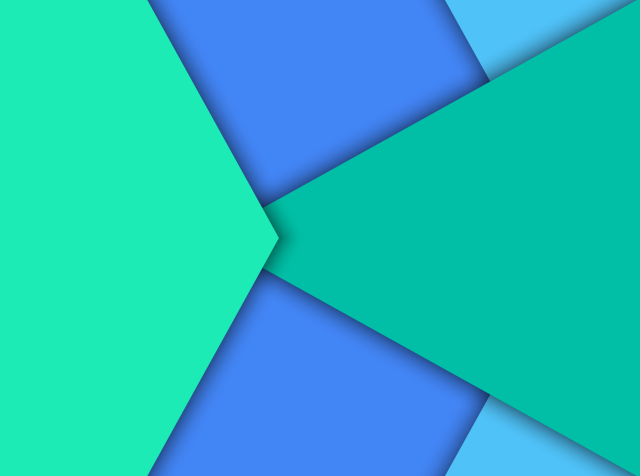
A WebGL 1 fragment shader for this background:

```glsl
precision highp float;

uniform vec2 u_resolution;

// Signed distance to a wedge mirrored about the x axis, negative inside;
// edge points from the apex along the upper side.
float wedge(vec2 p, float apexX, vec2 edge) {
  vec2 q = vec2(p.x - apexX, abs(p.y));
  vec2 dir = normalize(edge);
  float side = (dir.x * q.y - dir.y * q.x) * dir.x;
  float dist = length(q - dir * max(dot(q, dir), 0.0));
  return side < 0.0 ? -dist : dist;
}

// Lay a flat sheet of paper over the base, with a soft shadow around it.
vec3 layer(vec3 base, vec3 paper, float dist, float strength) {
  float falloff = clamp(1.0 - dist / 0.055, 0.0, 1.0);
  float shadow = strength * falloff * falloff;
  float pixel = 1.0 / u_resolution.y;
  float cover = 1.0 - smoothstep(-0.7 * pixel, 0.7 * pixel, dist);
  return mix(base * (1.0 - shadow), paper, cover);
}

void main() {
  vec2 p = (gl_FragCoord.xy - 0.5 * u_resolution) / u_resolution.y;

  vec3 blue = vec3(0.26, 0.52, 0.96);
  vec3 sky = vec3(0.31, 0.76, 0.97);
  vec3 teal = vec3(0.0, 0.75, 0.65);
  vec3 mint = vec3(0.114, 0.92, 0.714);

  // Sheets from back to front
  vec3 color = layer(blue, sky, -wedge(p, 0.5405, vec2(-0.556, 1.0)), 0.36);
  color = layer(color, teal, wedge(p, -0.2337, vec2(1.0, 0.556)), 0.42);
  color = layer(color, mint, wedge(p, -0.0863, vec2(-0.553, 1.0)), 0.42);

  gl_FragColor = vec4(color, 1.0);
}
```
